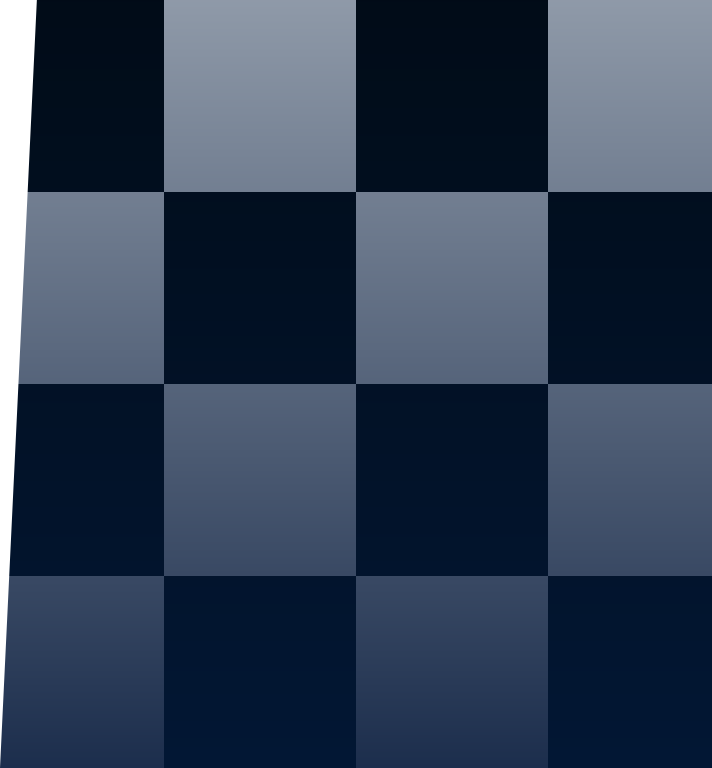
Give the GLSL for this pattern, as a Shadertoy shader.

```glsl
// Two-tone checkerboard with vertical gradients, cut by a slanted white left margin.

const float ROWS = 4.0;          // checks over the canvas height
const float MARGIN_TOP = 0.048;  // margin width at the top, in canvas heights

const vec3 LIGHT_BOTTOM = vec3(0.110, 0.180, 0.300);
const vec3 LIGHT_TOP    = vec3(0.560, 0.602, 0.660);
const vec3 DARK_BOTTOM  = vec3(0.008, 0.090, 0.205);
const vec3 DARK_TOP     = vec3(0.004, 0.045, 0.092);
const vec3 MARGIN_COLOR = vec3(1.0);

// Antialiased square wave: +1 on (0,1), -1 on (1,2), period 2.
float squareWave(float x, float pixel) {
    float edgeDistance = 0.5 - abs(mod(x + 0.5, 2.0) - 1.0);
    return clamp(edgeDistance / (0.5 * pixel), -1.0, 1.0);
}

// 1 on light checks, 0 on dark ones.
float checker(vec2 cell, float pixel) {
    return 0.5 + 0.5 * squareWave(cell.x, pixel) * squareWave(cell.y, pixel);
}

// Signed distance to a line through the lower left corner, positive on its right.
float slantDistance(vec2 p, float lean) {
    return dot(p, normalize(vec2(1.0, -lean)));
}

void mainImage(out vec4 fragColor, in vec2 fragCoord) {
    // Canvas height is one unit.
    float pixel = 1.0 / iResolution.y;
    vec2 p = fragCoord * pixel;
    float halfWidth = 0.5 * iResolution.x * pixel;

    // Checks are aligned to the vertical centre line.
    vec2 cell = ROWS * (p - vec2(halfWidth, 0.0));
    float lightMask = checker(cell, ROWS * pixel);

    // Each tone has its own gradient across the full height.
    vec3 lightTone = mix(LIGHT_BOTTOM, LIGHT_TOP, p.y);
    vec3 darkTone = mix(DARK_BOTTOM, DARK_TOP, p.y);
    vec3 color = mix(darkTone, lightTone, lightMask);

    // Slanted margin.
    float inside = clamp(slantDistance(p, MARGIN_TOP) / pixel + 0.5, 0.0, 1.0);
    fragColor = vec4(mix(MARGIN_COLOR, color, inside), 1.0);
}
```
